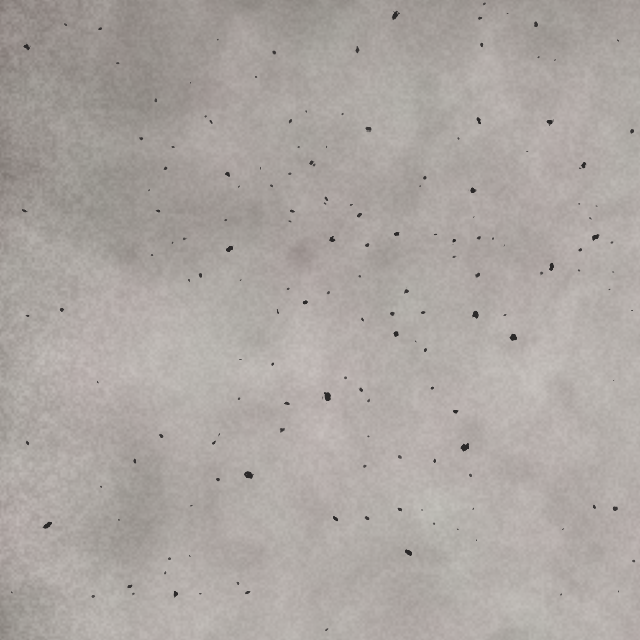
Write a three.js fragment shader that draws this texture.

```glsl
// Weathered grey concrete: soft cloudy stains, fine grain and scattered dark air pits.
#define SHADE_COLOR vec3(0.600, 0.574, 0.558)
#define LIGHT_COLOR vec3(0.718, 0.695, 0.680)
#define PIT_COLOR vec3(0.17, 0.16, 0.16)
#define PINK_TINT vec3(0.012, -0.010, 0.002)
#define CLOUD_SCALE 4.5
#define CLOUD_CONTRAST 1.75
#define GRAIN_CONTRAST 0.36
#define PIT_SOFTNESS 0.0011

varying vec2 vUv;

float hash(vec2 p) {
  vec3 q = fract(vec3(p.xyx) * 0.1031);
  q += dot(q, q.yzx + 33.33);
  return fract((q.x + q.y) * q.z);
}

float noise(vec2 p) {
  vec2 cell = floor(p);
  vec2 f = fract(p);
  f = f * f * (3.0 - 2.0 * f);
  float low = mix(hash(cell), hash(cell + vec2(1.0, 0.0)), f.x);
  float high = mix(hash(cell + vec2(0.0, 1.0)), hash(cell + 1.0), f.x);
  return mix(low, high, f.y);
}

// Layered noise, turned at each octave to hide the lattice
float fbm(vec2 p) {
  mat2 turn = mat2(0.8, 0.6, -0.6, 0.8);
  float sum = 0.0;
  float weight = 0.5;
  for (int i = 0; i < 6; i++) {
    sum += weight * noise(p);
    p = turn * p * 2.03 + 17.3;
    weight *= 0.57;
  }
  return sum / 1.12;
}

// One ragged pit per grid cell at most; density follows clusters and grows rightwards
float pits(vec2 uv, float cells, float minRadius, float maxRadius, float share, float seed) {
  vec2 id = floor(uv * cells);
  vec2 key = id + seed;
  vec2 centre = 0.2 + 0.6 * vec2(hash(key), hash(key + 41.7));
  vec2 d = (fract(uv * cells) - centre) / cells;

  float angle = 6.2832 * hash(key + 83.1);
  float c = cos(angle);
  float s = sin(angle);
  d = mat2(c, s, -s, c) * d;
  d.y *= mix(1.0, 2.1, hash(key + 12.9));

  float size = hash(key + 57.3);
  float radius = mix(minRadius, maxRadius, size * size);
  float ragged = (noise(uv * 290.0 + seed) - 0.5) * radius * 0.95;
  float cluster = smoothstep(0.4, 0.75, noise(id / cells * 5.0 + 9.0));
  float chance = share * (0.45 + 1.7 * cluster) * mix(0.6, 1.4, id.x / cells);
  float present = step(hash(key + 29.5), chance);
  return present * (1.0 - smoothstep(-PIT_SOFTNESS, PIT_SOFTNESS, length(d) + ragged - radius));
}

void main() {
  vec2 uv = vUv;

  // Cloudy stains, warped slightly so that their outlines wander
  vec2 warp = vec2(noise(uv * 7.0 + 3.0), noise(uv * 7.0 + 31.0)) - 0.5;
  float tone = 0.63 + CLOUD_CONTRAST * (fbm(uv * CLOUD_SCALE + warp * 0.5) - 0.5);
  tone += 0.45 * (fbm(uv * 19.0 + 50.0) - 0.5);
  tone -= 0.28 * smoothstep(0.68, 0.95, noise(uv * 15.0 + 70.0));

  // Broad shading: dim along the top and upper left, brighter at lower right
  float leftSide = 1.0 - smoothstep(0.0, 0.3, uv.x);
  tone -= 0.30 * leftSide * smoothstep(0.2, 0.75, uv.y);
  tone -= 0.35 * smoothstep(0.8, 1.0, uv.y);
  tone -= 0.25 * (1.0 - smoothstep(0.0, 0.03, uv.x));
  tone += 0.22 * (uv.x - uv.y);

  // Fine sandy grain, rougher on the left
  float grain = noise(uv * 250.0) - 0.5 + 0.6 * (noise(uv * 120.0 + 8.0) - 0.5);
  tone += GRAIN_CONTRAST * (1.0 + 0.7 * leftSide) * grain;

  vec3 color = mix(SHADE_COLOR, LIGHT_COLOR, tone);
  color += PINK_TINT * 2.0 * (fbm(uv * 6.0 + 90.0) - 0.5);

  // Large, medium and tiny pits
  float pit = pits(uv, 9.0, 0.0042, 0.0070, 0.28, 5.0);
  pit = max(pit, 0.9 * pits(uv, 17.0, 0.0028, 0.0046, 0.15, 140.0));
  pit = max(pit, 0.75 * pits(uv, 36.0, 0.0014, 0.0029, 0.06, 260.0));
  color = mix(color, PIT_COLOR, pit);

  gl_FragColor = vec4(color, 1.0);
}
```
